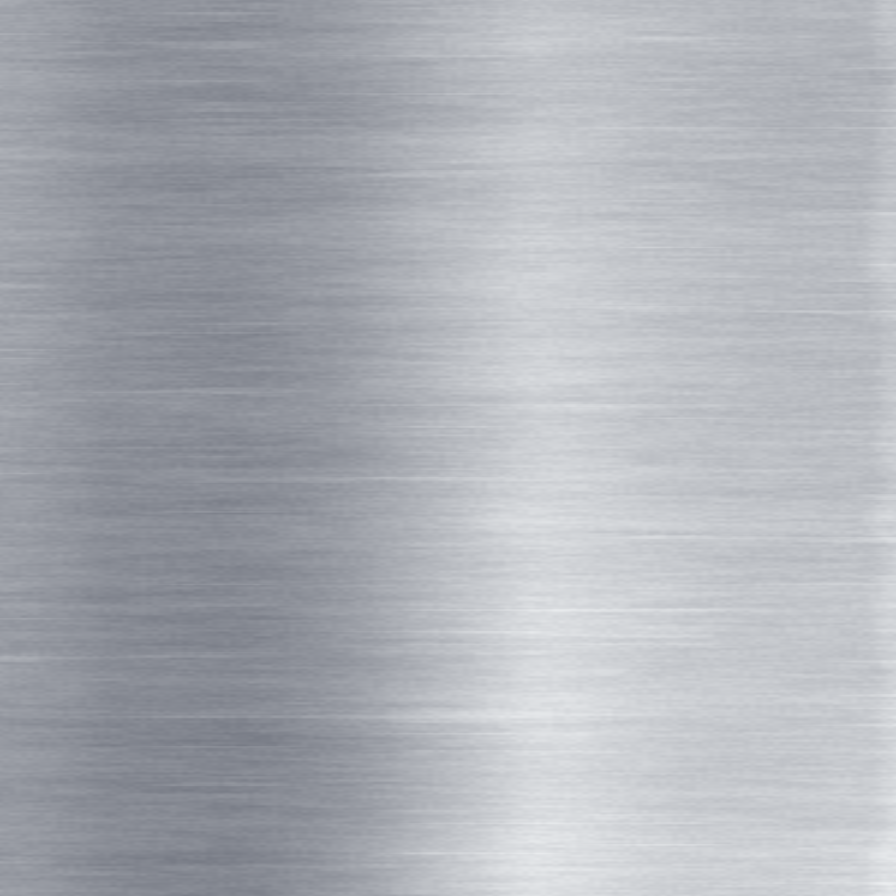
Reproduce this texture procedurally as a three.js fragment shader.

```glsl
// Brushed steel sheet: a dark left side, a soft vertical sheen right of centre
// and fine horizontal scratches. A tone profile across the sheet, blended from
// bottom to top, is disturbed by stretched value noise and mapped to cool greys.

varying vec2 vUv;

const vec3 DARK_STEEL = vec3(0.47, 0.485, 0.525);
const vec3 LIGHT_STEEL = vec3(0.89, 0.90, 0.91);
const float SHEEN_X = 0.605;         // centre of the bright band
const float SHEEN_WIDTH = 0.065;
const float STREAK_STRENGTH = 0.24;
const float GRAIN_STRENGTH = 0.075;
const float BAND_STRENGTH = 0.07;
const int STREAK_LAYERS = 4;

float hash(vec2 p) {
  vec3 q = fract(vec3(p.xyx) * 0.1031);
  q += dot(q, q.yzx + 33.33);
  return fract((q.x + q.y) * q.z);
}

float valueNoise(vec2 p) {
  vec2 cell = floor(p);
  vec2 f = fract(p);
  f = f * f * (3.0 - 2.0 * f);
  float low = mix(hash(cell), hash(cell + vec2(1.0, 0.0)), f.x);
  float high = mix(hash(cell + vec2(0.0, 1.0)), hash(cell + vec2(1.0, 1.0)), f.x);
  return mix(low, high, f.y);
}

// Horizontal scratches: finer layers are also shorter
float streaks(vec2 uv) {
  vec2 scale = vec2(2.5, 85.0);
  float sum = 0.0;
  float weight = 0.20;
  for (int i = 0; i < STREAK_LAYERS; i++) {
    float layer = float(i);
    vec2 offset = vec2(17.3, 41.7) * (layer + 1.0);
    sum += weight * (valueNoise(uv * scale + offset) - 0.5);
    scale *= vec2(2.1, 1.65);
    weight *= 1.2;
  }
  return sum;
}

// Large-scale reflection: 0 is dark steel, 1 is light steel
float sheenTone(vec2 uv) {
  float x = uv.x;
  float top = smoothstep(0.1, 1.0, uv.y);

  float left = mix(0.15, 0.24, top);
  left += 0.15 * (1.0 - smoothstep(0.0, 0.14, x));
  left -= 0.035 * smoothstep(0.08, 0.25, x);

  float right = mix(0.81, 0.62, top);
  right -= 0.09 * smoothstep(0.66, 0.90, x);
  float rise = 0.72 * smoothstep(0.24, 0.60, x)
             + 0.28 * smoothstep(0.36, 0.58, x);
  float tone = mix(left, right, rise);

  // Bright ridge, steeper on its left flank
  float d = (x - SHEEN_X) / SHEEN_WIDTH;
  d *= d < 0.0 ? 1.25 : 0.75;
  tone += mix(0.12, 0.075, top) * exp(-d * d);

  // Light catching the right edge and the lower right corner
  tone += 0.12 * smoothstep(0.965, 1.0, x);
  tone += 0.10 * smoothstep(0.72, 1.0, x) * (1.0 - smoothstep(0.0, 0.32, uv.y));
  return tone;
}

void main() {
  // Broad bands waver the reflection slightly from row to row
  float band = valueNoise(vec2(vUv.x * 1.5, vUv.y * 24.0) + 7.0) - 0.5;
  vec2 bent = vUv + vec2(0.025 * band, 0.0);
  float tone = sheenTone(bent) + BAND_STRENGTH * band;

  // Brushing and short grain
  tone += STREAK_STRENGTH * streaks(vUv);
  tone += GRAIN_STRENGTH * (valueNoise(vUv * vec2(150.0, 340.0) + 91.0) - 0.5);

  // Sparse pale scratches
  float scratch = valueNoise(vUv * vec2(4.0, 210.0) + 53.0);
  tone += 0.09 * smoothstep(0.80, 0.98, scratch);

  vec3 color = mix(DARK_STEEL, LIGHT_STEEL, clamp(tone, 0.0, 1.1));
  gl_FragColor = vec4(color, 1.0);
}
```
